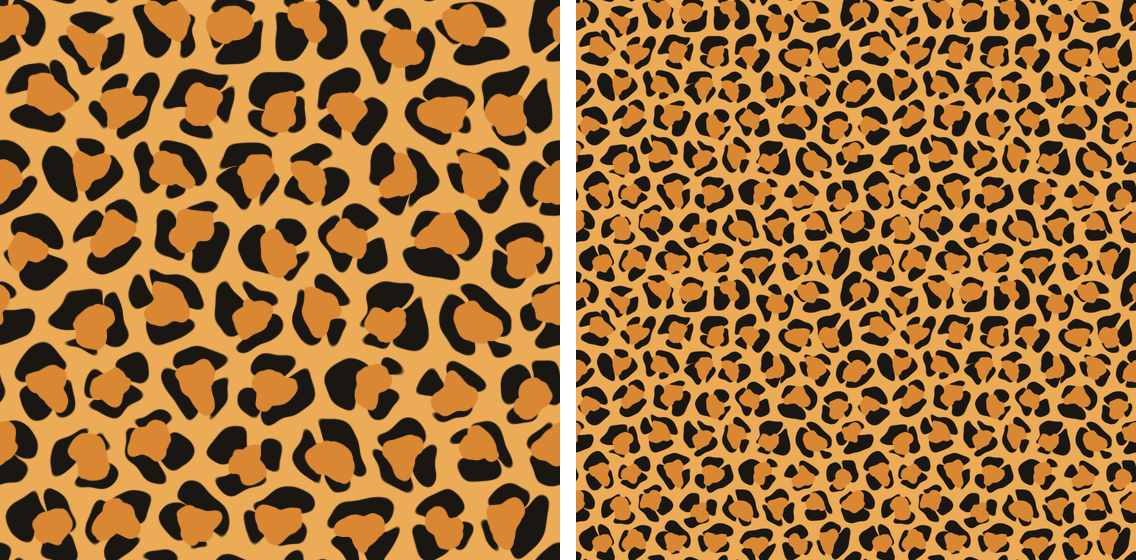
Left: one tile. Right: repeated 2 by 2.
Write a WebGL 1 fragment shader that draws this pattern.

```glsl
precision highp float;
// Seamless leopard print: dark broken rosettes with tan cores on a golden ground.

uniform vec2 u_resolution;

const vec3 GROUND = vec3(0.92, 0.67, 0.34);
const vec3 CORE   = vec3(0.85, 0.53, 0.20);
const vec3 SPOT   = vec3(0.10, 0.09, 0.07);

const vec2  GRID         = vec2(7.0, 8.0); // rosettes per tile, rows must be even
const float JITTER       = 0.40;           // spread of centres, in cells
const float CHANNEL      = 0.0100;         // half width of the ground between rosettes
const float CORNER       = 0.035;          // rounding of the rosette outline
const float LUMP         = 0.0026;         // waviness of the rosette outline
const float CORE_RADIUS  = 0.0335;
const float CORE_MARGIN  = 0.013;          // least distance from core to cell border
const float CORE_SHIFT   = 0.014;
const float CORE_REACH   = 0.006;          // how far the core pokes into the gaps
const float GAP_MIN      = -0.004;         // negative: only a notch remains
const float GAP_MAX      = 0.010;
const float GAP_FLARE    = 0.10;
const float GAP_ROUNDING = 0.018;
const float TAU          = 6.28318;

float hash(vec2 cell, float salt) {
  return fract(sin(dot(cell, vec2(12.99, 78.23)) + salt * 37.72) * 43758.5);
}

float smoothMin(float a, float b, float k) {
  float h = max(k - abs(a - b), 0.0) / k;
  return min(a, b) - 0.25 * h * h * k;
}

float smoothMax(float a, float b, float k) {
  return -smoothMin(-a, -b, k);
}

// Layered sines with whole periods, so the distortion wraps.
vec2 warp(vec2 p) {
  vec2 w = 0.0050 * sin(TAU * (4.0 * p.yx + vec2(0.10, 0.63)));
  w += 0.0024 * sin(TAU * (vec2(11.0, 9.0) * p.yx + vec2(4.0, -5.0) * p + 0.27));
  w += 0.0012 * sin(TAU * (vec2(17.0, 19.0) * p.yx + vec2(-7.0, 6.0) * p + 0.71));
  return p + w;
}

// Staggered cell near p; offset selects one of the neighbours.
vec2 cellAt(vec2 p, vec2 offset) {
  float row = floor(p.y * GRID.y) + offset.y;
  float stagger = 0.5 * mod(row, 2.0);
  return vec2(floor(p.x * GRID.x - stagger) + offset.x, row);
}

vec2 centreOf(vec2 cell) {
  vec2 id = mod(cell, GRID);
  vec2 jitter = JITTER * (vec2(hash(id, 1.0), hash(id, 2.0)) - 0.5);
  return (cell + vec2(0.5 * mod(cell.y, 2.0), 0.0) + 0.5 + jitter) / GRID;
}

// Signed distances of one rosette: x = dark lobes, y = core.
vec2 rosette(vec2 q, float border, vec2 id) {
  float angle = atan(q.y, q.x);
  float lumps = sin(3.0 * angle + TAU * hash(id, 3.0))
              + sin(5.0 * angle + TAU * hash(id, 4.0));
  float lobes = CHANNEL + LUMP * lumps - border;

  // Curved gaps split the ring into lobes.
  float turn = TAU * hash(id, 5.0);
  float reach = 0.0;
  for (int i = 0; i < 3; i++) {
    float k = float(i);
    float a = turn + TAU * k / 3.0 + 1.1 * (hash(id, 6.0 + k) - 0.5);
    vec2 dir = vec2(cos(a), sin(a));
    float along = dot(q, dir);
    float across = q.x * dir.y - q.y * dir.x + 0.005 * sin(70.0 * along + 9.0 * a);
    float width = mix(GAP_MIN, GAP_MAX, hash(id, 10.0 + k)) + GAP_FLARE * along;
    float gap = max(abs(across) - width, -along);
    lobes = smoothMax(lobes, -gap, GAP_ROUNDING);
    reach += smoothstep(0.80, 1.0, along / (length(q) + 0.0001));
  }

  // Lumpy, slightly stretched core.
  vec2 c = q - CORE_SHIFT * (vec2(hash(id, 14.0), hash(id, 15.0)) - 0.5);
  float t = atan(c.y, c.x);
  float shape = 1.0 + 0.15 * sin(2.0 * t + TAU * hash(id, 16.0))
                    + 0.13 * sin(3.0 * t + TAU * hash(id, 17.0))
                    + 0.06 * sin(5.0 * t + TAU * hash(id, 18.0));
  float radius = CORE_RADIUS * mix(0.88, 1.10, hash(id, 19.0)) * shape;
  float core = length(c) - radius - CORE_REACH * reach;
  return vec2(lobes, smoothMax(core, CORE_MARGIN - border, 0.012));
}

void main() {
  vec2 p = warp(gl_FragCoord.xy / u_resolution);

  // Nearest rosette centre.
  vec2 nearest = vec2(1.0);
  vec2 id = vec2(0.0);
  for (int y = -1; y <= 1; y++) for (int x = -1; x <= 1; x++) {
    vec2 cell = cellAt(p, vec2(float(x), float(y)));
    vec2 d = centreOf(cell) - p;
    if (dot(d, d) < dot(nearest, nearest)) { nearest = d; id = mod(cell, GRID); }
  }

  // Rounded distance to the border of its cell.
  float border = 1.0;
  for (int y = -1; y <= 1; y++) for (int x = -1; x <= 1; x++) {
    vec2 d = centreOf(cellAt(p, vec2(float(x), float(y)))) - p;
    vec2 between = d - nearest;
    if (dot(between, between) > 0.0001)
      border = smoothMin(border, dot(0.5 * (d + nearest), normalize(between)), CORNER);
  }

  vec2 dist = rosette(-nearest, border, id);
  float edge = 0.9 / min(u_resolution.x, u_resolution.y);
  vec3 color = mix(SPOT, GROUND, smoothstep(-edge, edge, dist.x));
  color = mix(CORE, color, smoothstep(-edge, edge, dist.y));
  gl_FragColor = vec4(color, 1.0);
}
```
